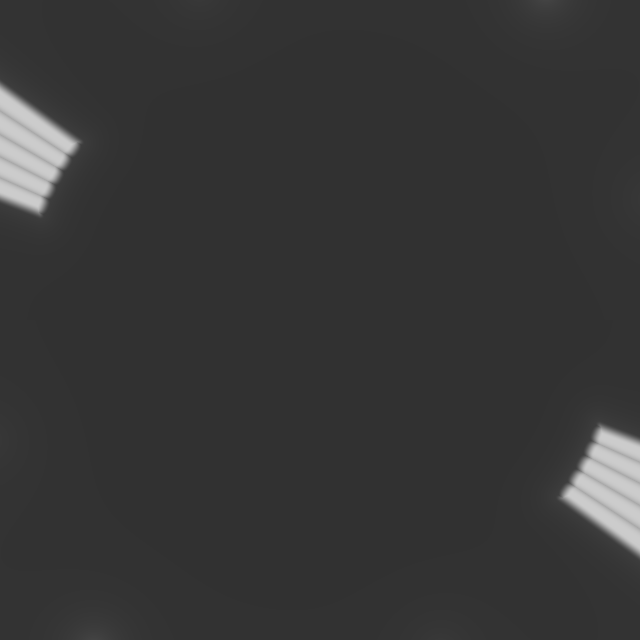
Write a Shadertoy shader that draws this background.

```glsl
// Two soft, ribbed fan blades radiating from the centre of a charcoal field, with faint glows at the rim.

#define BASE_GRAY   0.192
#define RIB_GRAY    0.80
#define GROOVE_GRAY 0.66
#define FAN_ANGLE   2.643   // direction of the fan axis, radians
#define RIB_STEP    0.0535  // angle of one rib, radians
#define RIB_COUNT   5.0
#define INNER_RADIUS 0.467
#define EDGE_BLUR   0.0095
#define HALO_GAIN   0.06
#define HALO_WIDTH  0.024

// Signed distance to the annular sector, where q holds radial and sideways excess
float sectorDistance(vec2 q) {
    return length(max(q, 0.0)) + min(max(q.x, q.y), 0.0);
}

float rimGlow(vec2 p, vec2 centre, float gain, float width) {
    return gain * exp(-length(p - centre) / width);
}

void mainImage(out vec4 fragColor, in vec2 fragCoord) {
    vec2 p = (fragCoord - 0.5 * iResolution.xy) / min(iResolution.x, iResolution.y);

    // Half-turn symmetry
    if (p.y < 0.0) p = -p;

    float radius = length(p);
    float turn = atan(p.y, p.x) - FAN_ANGLE;

    // Ribs: 0 on each crest, 1 in each groove
    float ribPhase = fract(turn / RIB_STEP + 0.5) - 0.5;
    float groove = pow(abs(2.0 * ribPhase), 3.0);

    // Fan blade with a scalloped inner end
    float sideways = (abs(turn) - 0.5 * RIB_COUNT * RIB_STEP) * radius;
    float inward = INNER_RADIUS - radius;
    float d = sectorDistance(vec2(inward, sideways));
    float scalloped = sectorDistance(vec2(inward + 0.004 * groove, sideways));
    float blade = 1.0 - smoothstep(-EDGE_BLUR, EDGE_BLUR, scalloped);

    // Grooves fade out at the two outer sides
    float inside = 1.0 - smoothstep(-0.015, -0.004, sideways);
    float bladeGray = mix(RIB_GRAY, GROOVE_GRAY, groove * inside);

    // Background, halo and the glows just beyond the rim
    float gray = BASE_GRAY + 0.006 * smoothstep(0.3, 0.7, radius);
    gray += HALO_GAIN * exp(-max(d, 0.0) / HALO_WIDTH);
    gray += rimGlow(p, vec2(0.353, 0.513), 0.10, 0.032);
    gray += rimGlow(p, vec2(-0.188, 0.516), 0.035, 0.040);
    gray += rimGlow(p, vec2(0.516, 0.188), 0.028, 0.045);

    gray = mix(gray, bladeGray, blade);
    fragColor = vec4(vec3(gray), 1.0);
}
```
